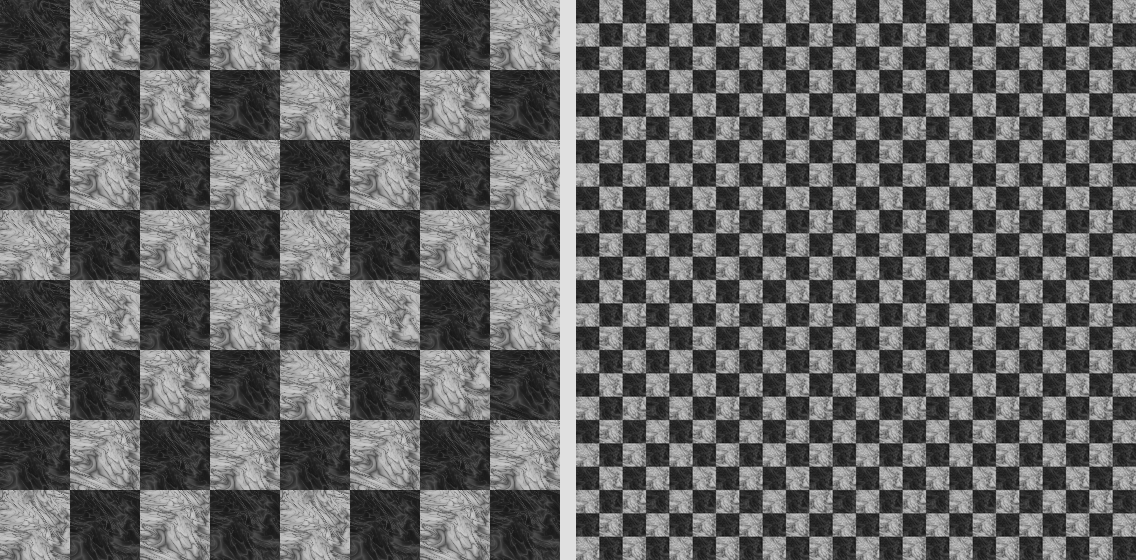
Left: one tile. Right: repeated 3 by 3.
Write a Shadertoy shader that draws this pattern.

```glsl
// Checkerboard floor of polished black and white marble tiles with diagonal veins.
#define TILES 8.0          // tiles across and down
#define VARIANTS 4.0       // tiles before the slab cuts repeat
#define CUT_SHIFT 0.45     // how far each cut moves over the slab
#define VEIN_SCALE 3.3     // vein cells per tile, coarsest layer
#define VEIN_SHARPNESS 6.5
#define VEIN_STRENGTH 0.78
#define STREAK vec2(0.68, 1.25)  // scale along and across the grain
#define WARP 0.17
#define WHITE_BASE 0.83
#define WHITE_VEIN 0.20
#define BLACK_BASE 0.075
#define BLACK_VEIN 0.36

const float PI = 3.14159265;

vec2 hash2(vec2 p) {
    vec3 h = fract(p.xyx * vec3(0.1031, 0.1030, 0.0973));
    h += dot(h, h.yzx + 33.33);
    return fract((h.xx + h.yz) * h.zy);
}

// Cellular noise: x is the nearest distance, y the gap to the second nearest.
vec2 cellular(vec2 p) {
    vec2 cell = floor(p), f = p - cell;
    float nearest = 8.0, second = 8.0;
    for (int y = -1; y <= 1; y++)
    for (int x = -1; x <= 1; x++) {
        vec2 o = vec2(x, y);
        float d = length(o + hash2(cell + o) - f);
        second = min(second, max(nearest, d));
        nearest = min(nearest, d);
    }
    return vec2(nearest, second - nearest);
}

// Layered sines, rotated at each octave, from 0 to 1.
float clouds(vec2 p) {
    float sum = 0.0, amp = 0.5;
    for (int i = 0; i < 4; i++) {
        sum += amp * sin(p.x + 1.7 * sin(p.y * 0.8)) * sin(p.y + 1.3);
        p = mat2(1.2, 1.5, -1.5, 1.2) * p + 2.1;
        amp *= 0.6;
    }
    return clamp(0.5 + 0.75 * sum, 0.0, 1.0);
}

vec2 crumple(vec2 p) {
    float amp = WARP, freq = 3.7;
    for (int i = 0; i < 5; i++) {
        p += amp * sin(freq * p.yx + vec2(1.3, 4.1) * float(i + 1));
        amp *= 0.52;
        freq *= 1.95;
    }
    return p;
}

// Vein density of the slab, 0 for clear stone and 1 for the vein core.
float marble(vec2 p) {
    vec2 grain = vec2(p.x - p.y, p.x + p.y) * 0.7071 * STREAK;
    vec2 q = crumple(grain + 5.0);
    float haze = clouds(q * 4.5);
    float clear = 1.0 - 0.13 * haze - 0.03;
    float scale = VEIN_SCALE, strength = VEIN_STRENGTH;
    for (int i = 0; i < 3; i++) {
        float k = float(i);
        vec2 c = cellular(q * scale + 17.0 * k + 20.0);
        float patches = smoothstep(0.25, 0.8, clouds(q * (5.0 + 3.0 * k) + 3.7 * k));
        clear *= 1.0 - strength * exp(-VEIN_SHARPNESS * c.y) * mix(0.15, 1.0, patches);
        scale *= 2.1;
        strength *= 0.85;
    }
    // Small dark flecks gathered where the stone is hazy
    float fleck = 1.0 - smoothstep(0.05, 0.38, cellular(q * 11.0 + 60.0).x);
    clear *= 1.0 - 0.6 * fleck * smoothstep(0.45, 0.8, haze);
    return 1.0 - clear;
}

void mainImage(out vec4 fragColor, in vec2 fragCoord) {
    vec2 grid = fragCoord / iResolution.xy * TILES;
    vec2 tile = floor(grid);

    // Each tile is a shifted cut of one slab
    vec2 cut = hash2(mod(tile, VARIANTS) + 3.0) * CUT_SHIFT;
    float vein = marble(fract(grid) + cut);

    // Smooth checker, white at the lower left
    vec2 pixel = TILES / iResolution.xy;
    vec2 side = clamp(2.0 * sin(PI * grid) / (PI * pixel), -1.0, 1.0);
    float white = 0.5 + 0.5 * side.x * side.y;

    float blackStone = mix(BLACK_BASE, BLACK_VEIN, vein);
    float whiteStone = mix(WHITE_BASE, WHITE_VEIN, vein);
    fragColor = vec4(vec3(mix(blackStone, whiteStone, white)), 1.0);
}
```
